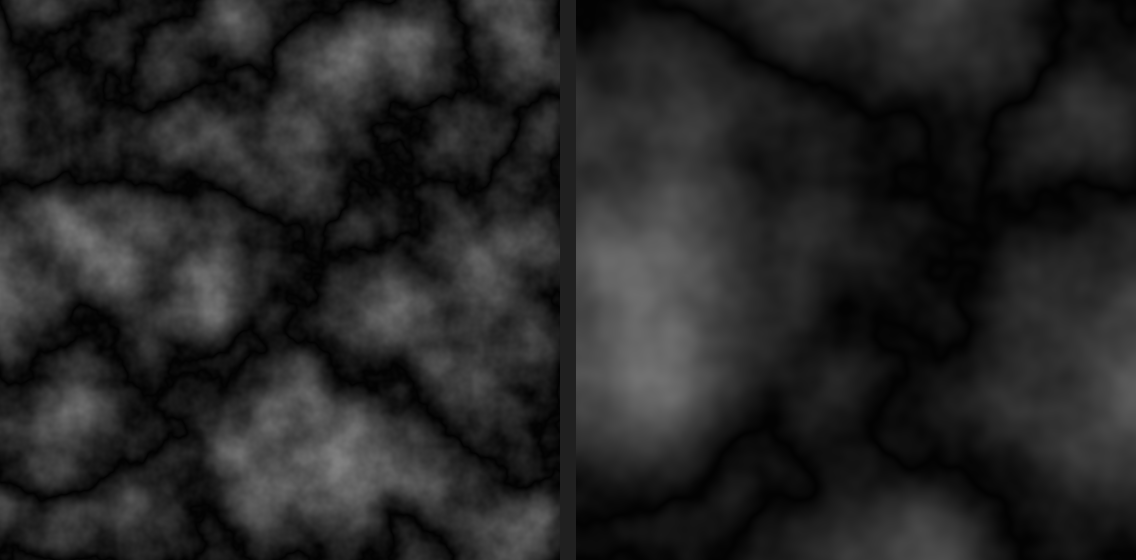
Left: the whole. Right: its middle third, enlarged.
Write a WebGL 2 fragment shader that draws this texture.

```glsl
#version 300 es
precision highp float;
// Grey smoky clouds split by thin dark veins: the folded sum of gradient noise octaves.

uniform vec2 u_resolution;
out vec4 fragColor;

const float BASE_CELLS = 3.0;    // noise cells across the canvas in the first octave
const int   OCTAVES = 6;
const float GAIN = 0.5;          // amplitude ratio between octaves
const float LACUNARITY = 2.0;    // frequency ratio between octaves
const float BRIGHTNESS = 0.56;
const float TONE_POWER = 0.8;    // below 1 narrows the dark veins
const float HIGHLIGHT = 1.9;     // extra lift of the brightest cores
const float VEIN_SOFTNESS = 0.008;
const vec2  OCTAVE_SHIFT = vec2(17.0, 43.0);
const float TAU = 6.2831853;

// Integer hash of a lattice point, from 0 to 1.
float hash(vec2 cell) {
    uvec2 q = uvec2(ivec2(cell) + 4096);
    uint h = q.x * 0x9E3779B1u ^ q.y * 0x85EBCA77u;
    h = (h ^ (h >> 15)) * 0x2C1B3C6Du;
    h = (h ^ (h >> 12)) * 0x297A2D39u;
    h ^= h >> 15;
    return float(h >> 8) / 16777216.0;
}

// Contribution of the unit gradient at one lattice point.
float gradientDot(vec2 cell, vec2 offset) {
    float angle = TAU * hash(cell);
    return dot(vec2(cos(angle), sin(angle)), offset);
}

float gradientNoise(vec2 p) {
    vec2 cell = floor(p);
    vec2 f = p - cell;
    vec2 fade = f * f * f * (f * (f * 6.0 - 15.0) + 10.0);
    vec2 e = vec2(1.0, 0.0);
    float bottom = mix(gradientDot(cell, f), gradientDot(cell + e.xy, f - e.xy), fade.x);
    float top = mix(gradientDot(cell + e.yx, f - e.yx), gradientDot(cell + e.xx, f - e.xx), fade.x);
    return mix(bottom, top, fade.y);
}

// Signed fractal sum of all octaves.
float fractalNoise(vec2 p) {
    float sum = 0.0;
    float amplitude = 1.0;
    for (int i = 0; i < OCTAVES; i++) {
        sum += amplitude * gradientNoise(p + OCTAVE_SHIFT * float(i));
        p *= LACUNARITY;
        amplitude *= GAIN;
    }
    return sum;
}

void main() {
    vec2 uv = gl_FragCoord.xy / u_resolution.y;
    float cloud = fractalNoise(uv * BASE_CELLS);

    // Fold around zero: every sign change becomes a dark vein.
    float folded = sqrt(cloud * cloud + VEIN_SOFTNESS * VEIN_SOFTNESS);
    float grey = BRIGHTNESS * pow(folded, TONE_POWER);
    grey *= 1.0 + HIGHLIGHT * grey * grey;
    fragColor = vec4(vec3(grey), 1.0);
}
```
